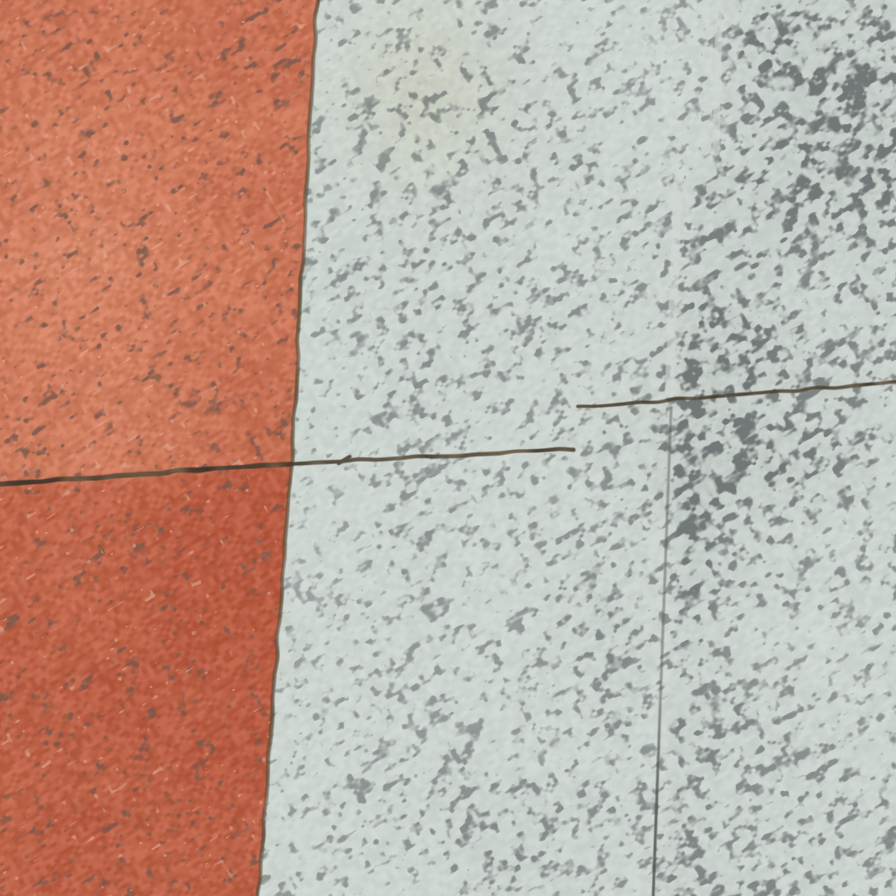
Give the GLSL for this texture, as a Shadertoy shader.

```glsl
float hash(vec2 p) {
    vec3 q = fract(vec3(p.xyx) * 0.1031);
    q += dot(q, q.yzx + 33.33);
    return fract((q.x + q.y) * q.z);
}

float noise(vec2 p) {
    vec2 i = floor(p), f = fract(p);
    f = f * f * (3.0 - 2.0 * f);
    return mix(mix(hash(i), hash(i + vec2(1, 0)), f.x),
               mix(hash(i + vec2(0, 1)), hash(i + vec2(1, 1)), f.x), f.y);
}

float fbm(vec2 p) {
    float sum = 0.0, amp = 0.5;
    for (int i = 0; i < 4; i++) {
        sum += amp * noise(p);
        p = mat2(1.6, 1.2, -1.2, 1.6) * p + 7.3;
        amp *= 0.5;
    }
    return sum / 0.9375;
}

float blob(vec2 p, vec2 centre, vec2 radius) {
    vec2 d = (p - centre) / radius;
    return exp(-dot(d, d));
}

// Coverage of a soft-edged line from a to b.
float joint(vec2 p, vec2 a, vec2 b, float halfWidth) {
    vec2 d = b - a;
    float t = clamp(dot(p - a, d) / dot(d, d), 0.0, 1.0);
    float soft = max(0.0013, 1.0 / iResolution.y);
    return 1.0 - smoothstep(halfWidth - soft, halfWidth + soft, length(p - a - d * t));
}

// Dirt that darkens the pale slabs, strongest right of the upright joint.
float stain(vec2 p, float seamX) {
    float s = 0.30 * smoothstep(seamX, seamX + 0.025, p.x);
    s += 0.50 * blob(p, vec2(0.87, 0.97), vec2(0.05, 0.06));
    s += 0.60 * blob(p, vec2(0.98, 0.87), vec2(0.10, 0.12));
    s += 0.35 * blob(p, vec2(0.86, 0.80), vec2(0.09, 0.06));
    s += 0.65 * blob(p, vec2(0.80, 0.60), vec2(0.06, 0.07));
    s += 0.50 * blob(p, vec2(0.85, 0.48), vec2(0.13, 0.05));
    s += 0.50 * blob(p, vec2(0.77, 0.42), vec2(0.03, 0.14));
    s += 0.30 * blob(p, vec2(0.68, 0.27), vec2(0.05, 0.10));
    s += 0.22 * blob(p, vec2(0.54, 0.76), vec2(0.20, 0.25));
    s += 0.20 * blob(p, vec2(0.55, 0.06), vec2(0.18, 0.10));
    s -= 0.30 * blob(p, vec2(0.94, 0.25), vec2(0.10, 0.18));
    s -= 0.20 * blob(p, vec2(0.34, 0.36), vec2(0.08, 0.30));
    return s + 0.5 * (fbm(p * 11.0) - 0.5);
}

vec3 paleStone(vec2 p, vec2 grainP, float seamX) {
    float dirt = stain(p, seamX);
    float grain = 0.65 * noise(grainP * 105.0) + 0.35 * noise(grainP * 220.0 + 31.0);
    float fleck = smoothstep(0.57 - 0.17 * dirt, 0.83 - 0.15 * dirt, grain);
    vec3 col = vec3(0.805, 0.835, 0.815) - 0.035 * max(dirt, 0.0);
    col += 0.05 * (noise(grainP * 170.0 + 9.0) - 0.5);
    col -= vec3(0.01, 0.02, 0.05) * blob(p, vec2(0.47, 0.90), vec2(0.09, 0.10));
    return mix(col, vec3(0.43, 0.45, 0.45), fleck * clamp(0.62 + 0.45 * dirt, 0.3, 0.95));
}

vec3 redStone(vec2 p, vec2 grainP, float rowY) {
    float light = 0.52 + 0.40 * blob(p, vec2(0.10, 0.68), vec2(0.14, 0.26));
    light -= 0.38 * (1.0 - smoothstep(rowY - 0.01, rowY + 0.01, p.y));
    light -= 0.15 * blob(p, vec2(0.27, 0.30), vec2(0.10, 0.25));
    light += 0.30 * (fbm(p * 14.0 + 5.0) - 0.5);
    vec3 col = mix(vec3(0.72, 0.36, 0.26), vec3(0.84, 0.53, 0.41), clamp(light, 0.0, 1.0));
    col += 0.11 * (noise(grainP * 190.0) - 0.5);
    float fleck = smoothstep(0.64, 0.90, 0.7 * noise(grainP * 110.0 + 50.0) + 0.3 * noise(grainP * 230.0));
    col = mix(col, vec3(0.46, 0.34, 0.30), 0.8 * fleck);
    float pit = smoothstep(0.87, 0.98, noise(grainP * 125.0 + 83.0));
    return mix(col, vec3(0.88, 0.67, 0.57), 0.6 * pit);
}

void mainImage(out vec4 fragColor, in vec2 fragCoord) {
    vec2 p = fragCoord / iResolution.xy;
    float soft = max(0.0015, 1.0 / iResolution.y);

    // Slab borders, gently bent where the rows meet.
    float wobble = 0.003 * (noise(p * 45.0) - 0.5);
    float edgeX = 0.3255 + (p.y - 0.486) * (p.y > 0.486 ? 0.055 : 0.077) + wobble;
    float rowY = 0.4596 + 0.072 * p.x;
    float seamX = 0.729 + 0.035 * p.y + 0.04 * smoothstep(0.78, 0.84, p.y);

    // Grain leans up to the right.
    vec2 grainP = vec2(0.80 * p.x + 0.45 * p.y, 1.05 * p.y - 0.65 * p.x);
    vec3 col = mix(redStone(p, grainP, rowY), paleStone(p, grainP, seamX),
                   smoothstep(edgeX - soft, edgeX + soft, p.x));

    // Shadowed rim between red and pale slabs.
    float rim = 1.0 - smoothstep(0.0008, 0.0035, abs(p.x - edgeX));
    col = mix(col, vec3(0.34, 0.29, 0.21), rim * (0.5 + 0.35 * noise(p * 30.0)));

    // Upright seam: pale filler above, open and dark below.
    vec2 seamTop = vec2(0.749, 0.545);
    float filler = joint(p, vec2(0.799, 0.83), vec2(0.803, 1.0), 0.004)
                 + joint(p, vec2(0.747, 0.56), vec2(0.757, 0.80), 0.005);
    col = mix(col, vec3(0.82, 0.84, 0.82), 0.65 * min(filler, 1.0));
    float seam = joint(p, vec2(0.729, 0.0), seamTop, 0.0016);
    col = mix(col, vec3(0.33, 0.34, 0.31), seam * mix(0.85, 0.45, smoothstep(0.08, 0.25, p.y)));

    // Cross joints, with a step between the two rows.
    vec2 q = p + vec2(0.0, wobble);
    float crack = joint(q, vec2(-0.01, 0.459), vec2(0.3255, 0.483), 0.0027);
    crack = max(crack, joint(q, vec2(0.3255, 0.483), vec2(0.64, 0.4987), 0.0022));
    crack = max(crack, joint(q, vec2(0.645, 0.5456), vec2(1.01, 0.574), 0.0019));
    crack = max(crack, joint(q, vec2(0.378, 0.484), vec2(0.390, 0.490), 0.0024));
    vec3 crackCol = mix(vec3(0.20, 0.18, 0.15), vec3(0.42, 0.36, 0.27), noise(p * 65.0));
    col = mix(col, crackCol, 0.9 * crack);

    fragColor = vec4(clamp(col, 0.0, 1.0), 1.0);
}
```
